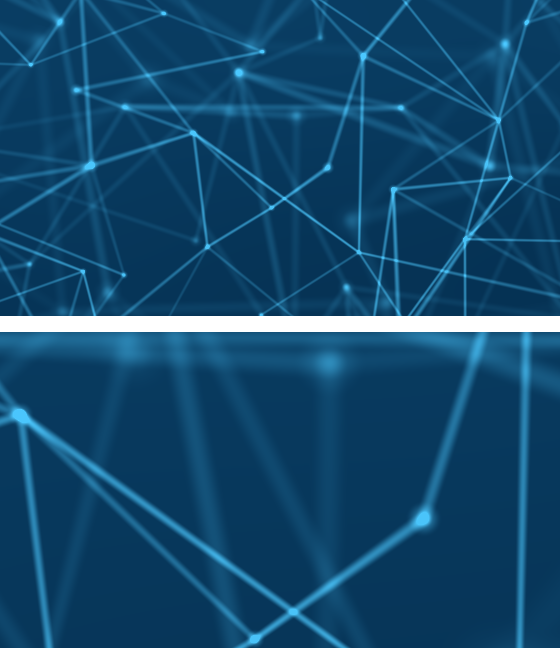
Top: the whole. Bottom: its middle third, enlarged.
Give the GLSL for this background, as a Shadertoy shader.

```glsl
// Glowing plexus: layers of scattered nodes joined by fine and defocused blue lines.

float hash(vec2 p) {
    vec3 q = fract(p.xyx * vec3(0.1031, 0.1030, 0.0973));
    q += dot(q, q.yzx + 33.33);
    return fract((q.x + q.y) * q.z);
}

vec2 rotate(vec2 p, float angle) {
    float c = cos(angle), s = sin(angle);
    return vec2(c * p.x - s * p.y, s * p.x + c * p.y);
}

// One jittered node per cell, kept clear of the cell border
vec2 nodePosition(vec2 cell, float seed) {
    vec2 jitter = vec2(hash(cell + seed), hash(cell + seed + 57.0));
    return cell + 0.1 + 0.8 * jitter;
}

float softDisc(float dist, float radius) {
    return 1.0 - smoothstep(0.0, radius, dist);
}

// Line whose width follows the focus of its two ends
float strand(vec2 p, vec2 a, vec2 b, float widthA, float widthB) {
    vec2 ab = b - a;
    float t = clamp(dot(p - a, ab) / dot(ab, ab), 0.0, 1.0);
    float width = mix(widthA, widthB, t);
    return softDisc(length(p - a - ab * t), width) * sqrt(min(widthA, widthB) / width);
}

// Light of one network; widths holds the sharpest and the softest line reach
float network(vec2 uv, float size, float seed, vec2 widths, float strength, float density) {
    vec2 p = rotate(uv, seed * 0.37) / size + seed;
    vec2 home = floor(p);
    float pixel = 0.7 / iResolution.y;
    vec2 reach = (widths + pixel) / size;
    float light = 0.0;

    for (int x = -2; x <= 0; x++)
    for (int y = -2; y <= 2; y++) {
        vec2 cell = home + vec2(x, y);
        vec2 a = nodePosition(cell, seed);
        float focus = hash(cell + seed + 19.0);
        float widthA = mix(reach.x, reach.y, focus * focus);
        float crowd = density * (0.4 + 1.2 * hash(cell + seed + 83.0));
        light += 0.8 * softDisc(length(p - a), widthA * 1.9);

        // Links to the neighbours in one half plane, rarer when longer
        for (int i = 0; i <= 2; i++)
        for (int j = -2; j <= 2; j++) {
            if (i == 0 && j <= 0) continue;
            vec2 link = vec2(i, j);
            float pick = hash(cell + link * 7.31 + seed + 131.0);
            if (pick > crowd * exp2(1.6 - 1.6 * length(link))) continue;
            vec2 b = nodePosition(cell + link, seed);
            float focusB = hash(cell + link + seed + 19.0);
            float widthB = mix(reach.x, reach.y, focusB * focusB);
            float power = mix(0.25, 1.0, hash(cell + link * 3.17 + seed + 211.0));
            light += power * strand(p, a, b, widthA, widthB);
        }
    }
    return light * strength;
}

// Slow smoky variation from layered sines
float haze(vec2 p) {
    return 0.5 * sin(2.3 * p.x + 1.7 * sin(1.9 * p.y))
         + 0.3 * sin(4.1 * p.y - 2.2 * p.x + 1.0)
         + 0.2 * sin(5.3 * p.x + 3.1 * p.y);
}

void mainImage(out vec4 fragColor, in vec2 fragCoord) {
    vec2 uv = fragCoord / iResolution.y;
    float aspect = iResolution.x / iResolution.y;

    // Backdrop, a little lighter towards the top
    vec3 deepBlue = vec3(0.022, 0.200, 0.335);
    vec3 upperBlue = vec3(0.035, 0.238, 0.385);
    vec3 color = mix(deepBlue, upperBlue, smoothstep(0.0, 1.0, uv.y));
    color += vec3(0.003, 0.009, 0.012) * haze(uv);

    // Networks from the far blur to the sharp front
    float light = network(uv, 0.46, 5.0, vec2(0.022, 0.042), 0.15, 0.34);
    light += network(uv, 0.40, 11.0, vec2(0.010, 0.024), 0.33, 0.40);
    light += network(uv, 0.31, 23.0, vec2(0.0042, 0.012), 1.05, 0.46);

    // Brightest around the middle, fading at the corners
    vec2 fromCentre = uv - vec2(0.5 * aspect, 0.45);
    light *= 1.12 - 0.35 * smoothstep(0.2, 1.1, length(fromCentre));

    vec3 glow = vec3(0.18, 0.38, 0.43);
    color += glow * min(light, 1.45);
    fragColor = vec4(color, 1.0);
}
```
